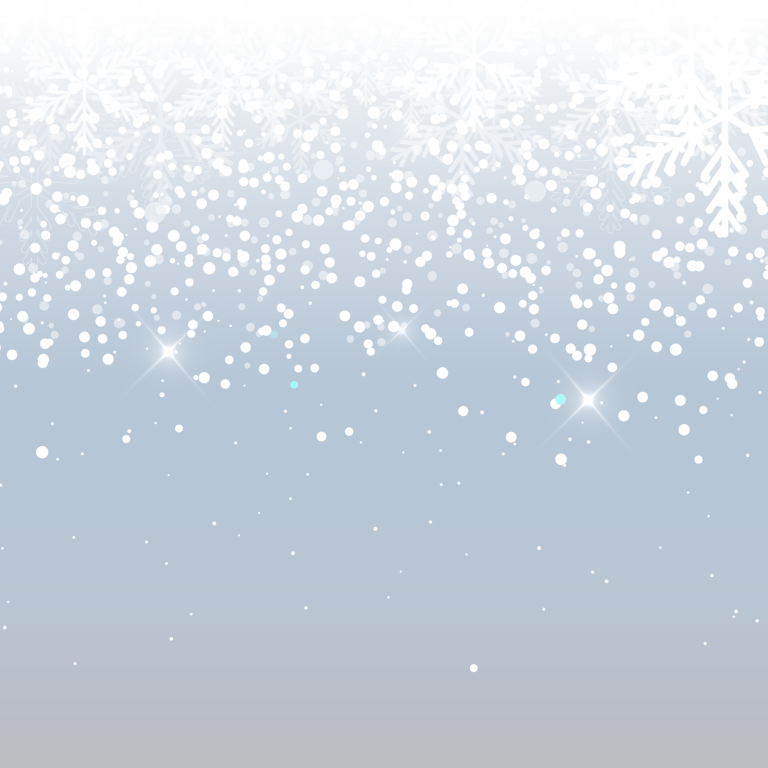
Write a WebGL 2 fragment shader that draws this background.

```glsl
#version 300 es
precision highp float;
// Winter background: snow dots and ice crystals falling from a white sky into blue-grey haze.
uniform vec2 u_resolution;
out vec4 outColor;

const float PI = 3.14159265;
const vec3 WHITE = vec3(1.0);
const vec3 AQUA = vec3(0.66, 0.97, 0.98);

vec3 hash3(vec2 p) {
  vec3 q = fract(p.xyx * vec3(0.1031, 0.103, 0.0973));
  q += dot(q, q.yxz + 33.33);
  return fract((q.xxy + q.yzz) * q.zyx);
}

// Coverage of a shape from its signed distance.
float fill(float d, float soft) {
  return 1.0 - smoothstep(-soft, soft, d);
}

float segment(vec2 p, vec2 a, vec2 b) {
  vec2 ab = b - a;
  return length(p - a - ab * clamp(dot(p - a, ab) / dot(ab, ab), 0.0, 1.0));
}

// Vertical haze, from the grey floor to the white sky.
vec3 sky(float y) {
  vec3 c = mix(vec3(0.73, 0.735, 0.745), vec3(0.73, 0.745, 0.785), smoothstep(0.0, 0.09, y));
  c = mix(c, vec3(0.725, 0.775, 0.825), smoothstep(0.06, 0.24, y));
  c = mix(c, vec3(0.71, 0.777, 0.84), smoothstep(0.22, 0.46, y));
  c = mix(c, vec3(0.81, 0.845, 0.885), smoothstep(0.48, 0.72, y));
  c = mix(c, vec3(0.89, 0.91, 0.93), smoothstep(0.68, 0.86, y));
  return mix(c, vec3(0.995), smoothstep(0.82, 0.99, y));
}

// Distance to a six-armed crystal with paired twigs.
float crystal(vec2 p, float radius) {
  float sector = PI / 3.0;
  float a = mod(atan(p.x, p.y) + 0.5 * sector, sector) - 0.5 * sector;
  vec2 q = length(p) / radius * vec2(abs(sin(a)), cos(a));
  float d = segment(q, vec2(0.0), vec2(0.0, 1.0));
  for (int i = 0; i < 4; i++) {
    float t = 0.25 + 0.18 * float(i);
    float twig = 0.25 - 0.03 * float(i);
    d = min(d, segment(q, vec2(0.0, t), vec2(0.7, 1.0) * twig + vec2(0.0, t)));
  }
  return d * radius;
}

float solidCrystal(vec2 p, vec2 center, float radius, float px) {
  return fill(crystal(p - center, radius) - 0.028 * radius, px);
}

float outlineCrystal(vec2 p, vec2 center, float radius, float px) {
  return fill(abs(crystal(p - center, radius) - 0.04 * radius) - 0.0006, px);
}

// Jittered dots, one per cell; density is spread between two heights.
float dots(vec2 p, float cell, vec2 radii, vec2 heights, vec2 density, float seed, float px) {
  float cover = 0.0;
  vec2 base = floor(p / cell);
  for (int j = -1; j <= 1; j++) {
    for (int i = -1; i <= 1; i++) {
      vec2 id = base + vec2(i, j);
      vec3 rnd = hash3(id + seed);
      vec2 center = (id + rnd.xy) * cell;
      float chance = mix(density.x, density.y, smoothstep(heights.x, heights.y, center.y));
      chance *= smoothstep(0.09, 0.15, center.y);
      vec3 look = hash3(id + seed + 71.7);
      float dotCover = fill(length(p - center) - mix(radii.x, radii.y, look.x), px);
      cover = max(cover, dotCover * step(rnd.z, chance));
    }
  }
  return cover;
}

// Soft star with four thin diagonal rays.
float sparkle(vec2 p, vec2 center, float size) {
  vec2 q = (p - center) / size;
  vec2 r = abs(vec2(q.x * 0.77 + q.y * 0.64, q.x * 0.7 - q.y * 0.72));
  vec2 fade = pow(max(1.0 - r, 0.0), vec2(2.0));
  float rays = fade.x * exp(-r.y * 75.0) + fade.y * exp(-r.x * 75.0);
  float d2 = dot(q, q);
  return min(0.75 * rays + 0.38 * exp(-d2 * 16.0) + 0.75 * exp(-d2 * 220.0), 1.0);
}

void main() {
  vec2 p = gl_FragCoord.xy / u_resolution;
  float px = 0.8 / u_resolution.y;
  vec3 color = sky(p.y);

  // Faint crystals scattered along the top, then the large ones.
  float ice = 0.0;
  for (int i = 0; i < 16; i++) {
    vec3 rnd = hash3(vec2(float(i) + 3.0, 19.0));
    vec2 center = vec2((float(i) + rnd.x) / 16.0, 0.84 + 0.15 * rnd.y);
    ice = max(ice, (0.25 + 0.4 * rnd.x) * solidCrystal(p, center, 0.05 + 0.06 * rnd.z, px));
  }
  ice = max(ice, 0.35 * outlineCrystal(p, vec2(0.045, 0.755), 0.1, px));
  ice = max(ice, 0.35 * outlineCrystal(p, vec2(0.795, 0.785), 0.085, px));
  ice = max(ice, 0.35 * outlineCrystal(p, vec2(0.2, 0.81), 0.08, px));
  ice = max(ice, solidCrystal(p, vec2(0.944, 0.85), 0.155, px));
  ice = max(ice, solidCrystal(p, vec2(0.9, 0.94), 0.14, px));
  ice = max(ice, 0.9 * solidCrystal(p, vec2(0.617, 0.925), 0.095, px));
  ice = max(ice, 0.8 * solidCrystal(p, vec2(0.11, 0.89), 0.09, px));
  ice = max(ice, 0.7 * solidCrystal(p, vec2(0.29, 0.89), 0.08, px));
  color = mix(color, WHITE, ice);

  // Snow: translucent, large, medium and tiny dots.
  float snow = 0.5 * dots(p, 0.026, vec2(0.003, 0.007), vec2(0.48, 0.75), vec2(0.0, 0.6), 11.0, px);
  snow = max(snow, dots(p, 0.03, vec2(0.005, 0.008), vec2(0.36, 0.72), vec2(0.006, 0.75), 37.0, px));
  snow = max(snow, dots(p, 0.027, vec2(0.003, 0.0075), vec2(0.42, 0.78), vec2(0.0, 0.65), 83.0, px));
  snow = max(snow, 0.9 * dots(p, 0.029, vec2(0.0012, 0.0026), vec2(0.1, 0.4), vec2(0.05, 0.23), 129.0, px));
  color = mix(color, WHITE, snow);

  // Pale discs and aqua accents.
  float discs = fill(length(p - vec2(0.202, 0.723)) - 0.014, px);
  discs = max(discs, fill(length(p - vec2(0.697, 0.751)) - 0.014, px));
  discs = max(discs, fill(length(p - vec2(0.421, 0.779)) - 0.013, px));
  color = mix(color, vec3(0.93, 0.95, 0.96), 0.75 * discs);
  color = mix(color, AQUA, fill(length(p - vec2(0.73, 0.48)) - 0.007, px));
  color = mix(color, AQUA, fill(length(p - vec2(0.383, 0.499)) - 0.005, px));
  color = mix(color, AQUA, 0.5 * fill(length(p - vec2(0.357, 0.564)) - 0.005, px));

  // Star glints.
  color = mix(color, WHITE, sparkle(p, vec2(0.219, 0.542), 0.11));
  color = mix(color, WHITE, sparkle(p, vec2(0.766, 0.479), 0.115));
  color = mix(color, WHITE, 0.85 * sparkle(p, vec2(0.523, 0.57), 0.07));
  color = mix(color, WHITE, 0.8 * sparkle(p, vec2(0.537, 0.833), 0.08));
  outColor = vec4(color, 1.0);
}
```
